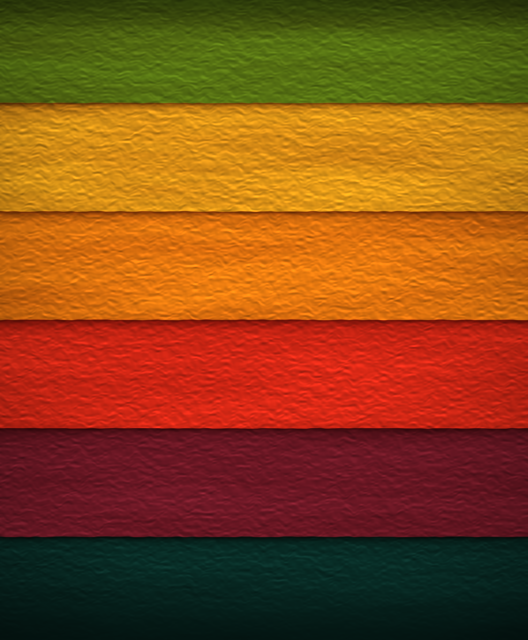
Write a WebGL 2 fragment shader that draws this pattern.

```glsl
#version 300 es
precision highp float;
// Six stacked horizontal bands of embossed, leathery paper. Each band is
// overlapped by the one above, which casts a thin shadow; stretched value
// noise lit from above gives the grain, and broad shading darkens the rim.

uniform vec2 u_resolution;
out vec4 outColor;

const float BAND_HEIGHT = 0.1695;
const float BAND_COUNT = 6.0;

const vec3 GREEN  = vec3(0.33, 0.43, 0.07);
const vec3 YELLOW = vec3(0.87, 0.58, 0.09);
const vec3 ORANGE = vec3(0.89, 0.46, 0.06);
const vec3 RED    = vec3(0.82, 0.15, 0.08);
const vec3 PLUM   = vec3(0.42, 0.09, 0.14);
const vec3 TEAL   = vec3(0.03, 0.17, 0.145);

float hash(vec2 p) {
    return fract(sin(dot(p, vec2(127.1, 311.7))) * 43758.5453);
}

float noise(vec2 p) {
    vec2 cell = floor(p);
    vec2 f = fract(p);
    f = f * f * (3.0 - 2.0 * f);
    float low = mix(hash(cell), hash(cell + vec2(1.0, 0.0)), f.x);
    float high = mix(hash(cell + vec2(0.0, 1.0)), hash(cell + vec2(1.0, 1.0)), f.x);
    return mix(low, high, f.y);
}

float fbm(vec2 p) {
    float sum = 0.0;
    float amplitude = 0.5;
    for (int i = 0; i < 4; i++) {
        sum += amplitude * noise(p);
        p = p * 2.03 + vec2(17.3, 9.1);
        amplitude *= 0.5;
    }
    return sum;
}

// Wavy wrinkles, wider than they are tall
float grainHeight(vec2 p) {
    float sway = noise(p * vec2(65.0, 80.0)) - 0.5;
    vec2 q = p + vec2(0.0, 0.006 * sway);
    float wrinkles = noise(q * vec2(85.0, 190.0));
    float fine = noise(q * vec2(170.0, 330.0) + 41.0);
    return 0.65 * wrinkles + 0.35 * fine;
}

// Slope of the grain seen under light from above
float emboss(vec2 p, float reach) {
    vec2 offset = vec2(0.3, 1.0) * reach;
    return grainHeight(p - offset) - grainHeight(p + offset);
}

vec3 bandColor(float index) {
    vec3 colors[6] = vec3[6](GREEN, YELLOW, ORANGE, RED, PLUM, TEAL);
    return colors[int(clamp(index, 0.0, BAND_COUNT - 1.0))];
}

// Band colour with a smoothed seam; position counts bands down from the top
vec3 bandStack(float position, float blur) {
    float seam = floor(position + 0.5);
    float below = smoothstep(-blur, blur, position - seam);
    return mix(bandColor(seam - 1.0), bandColor(seam), below);
}

// Shadow cast on each band by the edge of the one above
float seamShadow(float position, float blur) {
    float seam = floor(position + 0.5);
    float depth = position - seam;
    float isInner = step(0.5, seam) * step(seam, BAND_COUNT - 0.5);
    float soft = 0.5 * exp(-max(depth, 0.0) * 17.0);
    float crease = 0.5 * exp(-max(depth, 0.0) * 55.0);
    return isInner * smoothstep(-blur, blur, depth) * (soft + crease);
}

// Broad darkening towards the rim of the canvas
float rimShade(vec2 uv) {
    float sides = 1.0 - 0.16 * pow(abs(uv.x * 2.0 - 1.0), 3.0);
    float top = mix(0.5, 1.0, smoothstep(1.01, 0.93, uv.y));
    float bottom = mix(0.5, 1.0, smoothstep(-0.01, 0.13, uv.y));
    return sides * top * bottom;
}

void main() {
    vec2 uv = gl_FragCoord.xy / u_resolution;
    vec2 p = gl_FragCoord.xy / u_resolution.y;
    float pixel = 1.0 / u_resolution.y;

    // Bands, their seams bent slightly by the grain
    float ripple = 0.0012 * (noise(p * vec2(90.0, 30.0)) - 0.5);
    float position = 3.0 + (0.5 - p.y + ripple) / BAND_HEIGHT;
    float blur = max(pixel, 0.0012) / BAND_HEIGHT;
    vec3 color = bandStack(position, blur);

    // Embossed grain, fading out at the foot of the canvas
    float relief = emboss(p, 0.0016) * mix(0.25, 1.0, smoothstep(0.0, 0.12, p.y));
    color *= 1.0 + 0.42 * relief;
    color += 0.035 * max(relief, 0.0);

    // Long horizontal stains
    float stain = fbm(p * vec2(3.5, 28.0)) - 0.47;
    color *= 1.0 + vec3(0.25, 0.4, 0.4) * stain;

    // Warm seam shadows and rim shading
    float shadow = seamShadow(position, blur);
    color *= 1.0 - shadow * vec3(0.62, 0.78, 0.82);
    color *= rimShade(uv);

    outColor = vec4(clamp(color, 0.0, 1.0), 1.0);
}
```
